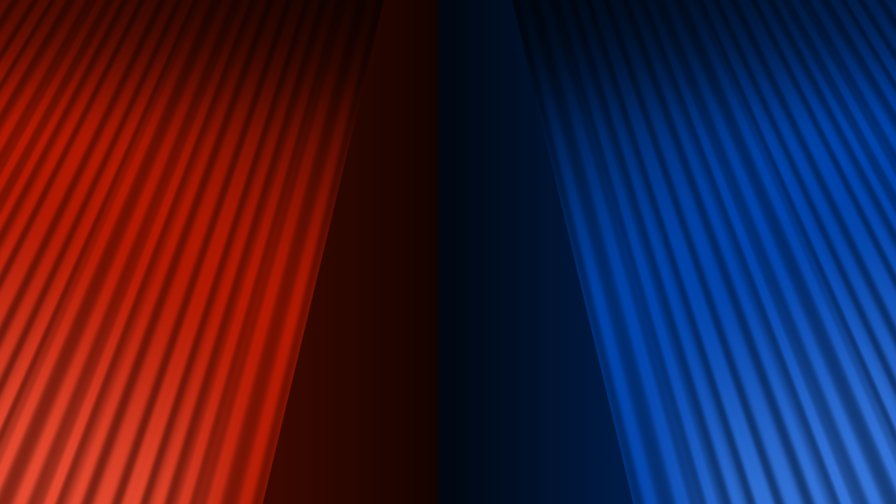
A Shadertoy shader for this background:

```glsl
// Two pleated curtains, red and blue, fanning away from a dark central gap.
#define SPLIT_X -0.0185              // where red meets blue, from the centre
#define EDGE_TOP 0.127               // half width of the gap at the top
#define EDGE_LEAN 0.241              // how far the gap widens downwards
#define FAN vec2(0.17, 0.55)         // lean of the pleats: base, outward growth
#define PLEAT 0.036                  // pleat width at the top
#define GROOVE 0.58                  // brightness inside a groove
#define BACK_STEP 0.047              // width of the faint backdrop bands
#define RED vec3(0.70, 0.095, 0.005)
#define BLUE vec3(0.0, 0.26, 0.67)
#define SHEEN vec3(0.20, 0.19, 0.18)

const float TAU = 6.2831853;

// Nearly even pleats from layered sines: 0 in a groove, 1 on a crest
float pleats(float x) {
    float s = x / PLEAT;
    s += 0.07 * sin(1.7 * s + 0.6) + 0.06 * sin(0.73 * s);
    float broad = 0.5 + 0.5 * sin(TAU * s);
    float fine = 0.5 + 0.5 * sin(TAU * 2.0 * s + 1.4 * sin(0.9 * s));
    float drift = 0.5 + 0.5 * sin(2.3 * s + 1.0);
    return smoothstep(-0.1, 0.85, broad * 0.75 + fine * (0.1 + 0.18 * drift));
}

// Backdrop brightness: rises outwards in soft vertical bands
float backdrop(float side, float isBlue) {
    float band = side / BACK_STEP;
    float stepped = (floor(band) + smoothstep(0.7, 1.0, fract(band))) * BACK_STEP;
    float x = mix(side, stepped, 0.45);
    return 0.105 + x * mix(0.65, 0.9, isBlue);
}

// Lit cloth: shaded at the inner top, glossy towards the outer bottom
vec3 curtain(vec3 dye, float side, float drop) {
    float root = (side - FAN.x * drop) / (1.0 + FAN.y * drop);
    float outward = side - EDGE_TOP;
    float inset = outward - EDGE_LEAN * drop;
    float crest = pleats(root);
    float topShade = mix(0.5, 1.0, smoothstep(0.0, 0.3, drop));
    float light = 0.11 + 0.89 * topShade * smoothstep(-0.1, 0.85, drop + 0.8 * outward);
    float gloss = smoothstep(0.7, 1.35, drop + 0.5 * outward) * smoothstep(-0.05, 0.25, inset);
    vec3 cloth = dye * light * mix(GROOVE, 1.0, crest);
    return cloth + SHEEN * gloss * mix(0.35, 1.0, crest);
}

void mainImage(out vec4 fragColor, in vec2 fragCoord) {
    float pixel = 1.0 / iResolution.y;
    vec2 p = (fragCoord - 0.5 * iResolution.xy) * pixel;
    float side = abs(p.x);
    float drop = 0.5 - p.y;

    // Colour of each half
    float isBlue = smoothstep(-pixel, pixel, p.x - SPLIT_X);
    vec3 dye = mix(RED, BLUE, isBlue);

    // Curtains over the backdrop
    float inset = side - EDGE_TOP - EDGE_LEAN * drop;
    float cover = smoothstep(-pixel, pixel, inset);
    vec3 color = mix(dye * backdrop(side, isBlue), curtain(dye, side, drop), cover);

    fragColor = vec4(clamp(color, 0.0, 1.0), 1.0);
}
```
